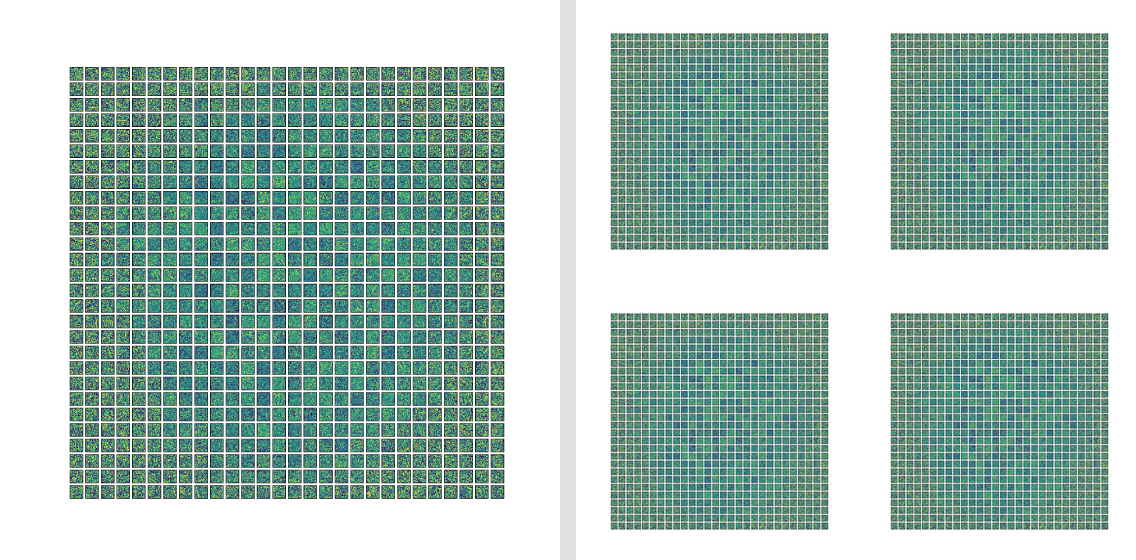
Left, the tile; right, the same tile 2 across and 2 down.
A three.js fragment shader for this pattern:

```glsl
varying vec2 vUv;

float hash(vec3 p) {
  p = fract(p * vec3(0.1031, 0.1030, 0.0973));
  p += dot(p, p.yzx + 33.33);
  return fract((p.x + p.y) * p.z);
}

// Violet, blue, teal, green, yellow ramp
vec3 ramp(float t) {
  float s = clamp(t, 0.0, 1.0) * 4.0;
  vec3 color = mix(vec3(0.267, 0.005, 0.329), vec3(0.230, 0.320, 0.545), min(s, 1.0));
  color = mix(color, vec3(0.128, 0.567, 0.551), clamp(s - 1.0, 0.0, 1.0));
  color = mix(color, vec3(0.369, 0.789, 0.383), clamp(s - 2.0, 0.0, 1.0));
  return mix(color, vec3(0.993, 0.906, 0.144), clamp(s - 3.0, 0.0, 1.0));
}

// Outer tiles spread evenly over the ramp, inner ones gather near its middle
float cellValue(vec2 tile, vec2 cell) {
  vec2 id = tile * 16.0 + cell;
  float even = hash(vec3(id, 1.0));
  float bell = (even + hash(vec3(id, 2.0)) + hash(vec3(id, 3.0))) / 3.0 - 0.5;
  float tileMean = 0.48 + 0.2 * (hash(vec3(tile, 7.0)) - 0.5);
  float tileSpread = 0.95 + 0.4 * hash(vec3(tile, 11.0));
  float radius = length((tile - vec2(14.0, 13.5)) / vec2(13.0, 14.5));
  float outer = smoothstep(0.45, 1.05, radius + 0.2 * (hash(vec3(tile, 5.0)) - 0.5));
  return mix(tileMean + bell * tileSpread, even, outer);
}

vec3 tileGrid(vec2 uv) {
  vec2 pitch = vec2(0.02784, 0.02766);
  vec2 grid = (uv - vec2(0.125, 0.11)) / pitch + 1.0 / 12.0;
  vec2 tile = floor(grid);
  vec2 local = (fract(grid) - 0.5) * pitch;
  float edge = max(abs(local.x), abs(local.y)) - 0.01153;
  bool outside = any(lessThan(tile, vec2(0.0))) || any(greaterThan(tile, vec2(27.0)));

  if (outside || edge > 0.0005) return vec3(1.0);
  if (edge > -0.0005) return vec3(0.04);
  vec2 cell = floor((local / 0.02306 + 0.5) * 16.0);
  return ramp(cellValue(tile, cell));
}

void main() {
  // Average over the footprint to smooth cells and frames
  vec2 footprint = fwidth(vUv);
  vec3 color = vec3(0.0);
  for (int i = 0; i < 16; i++) {
    vec2 offset = (vec2(mod(float(i), 4.0), floor(float(i) / 4.0)) - 1.5) / 4.0;
    color += tileGrid(vUv + offset * footprint);
  }
  gl_FragColor = vec4(color / 16.0, 1.0);
}
```
